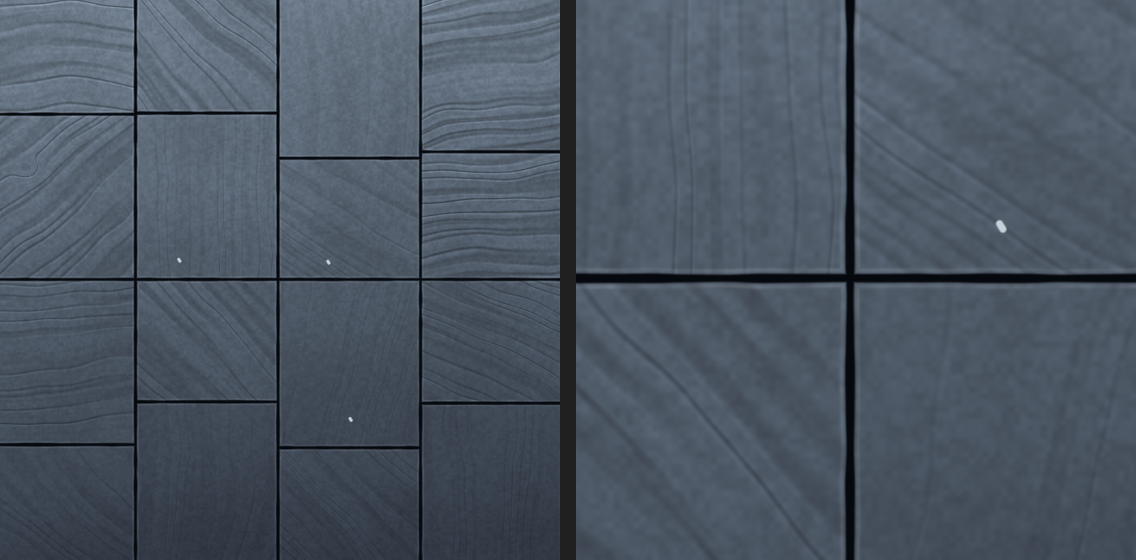
Left, the full canvas; right, a detail of the centre.
Reproduce this texture procedurally as a Shadertoy shader.

```glsl
// Slate-blue wood blocks in four staggered columns, with carved grain and dark joints.

const float COLUMN_WIDTH = 0.2545;
const float COLUMN_SHIFT = 0.0125;
const float MIDDLE_JOINT = 0.501;
const float JOINT_HALF_WIDTH = 0.0025;
const vec4 LOWER_JOINTS = vec4(0.206, 0.2825, 0.2005, 0.28);
const vec4 UPPER_JOINTS = vec4(0.796, 0.798, 0.7175, 0.729);

const vec3 JOINT_COLOR = vec3(0.02, 0.03, 0.05);
const vec3 SHADE_COLOR = vec3(0.195, 0.225, 0.27);
const vec3 LIGHT_COLOR = vec3(0.425, 0.48, 0.54);
const vec3 CHIP_COLOR = vec3(0.78, 0.82, 0.85);

// Grain direction in radians, one row of blocks per line, bottom row first.
const mat4 GRAIN_ANGLE = mat4(
    -0.70, 1.50, -0.75, 1.52,
    -0.02, -0.80, 1.30, -0.35,
    0.60, 1.55, -0.60, -0.02,
    -0.04, -0.85, 1.50, 0.30);

// Depth of the grain for the same blocks.
const mat4 GRAIN_DEPTH = mat4(
    0.50, 0.35, 0.55, 0.35,
    0.65, 0.90, 0.25, 0.65,
    0.75, 0.35, 0.50, 0.90,
    0.90, 1.00, 0.30, 0.90);

float hash(vec2 p) {
    return fract(sin(dot(p, vec2(12.9898, 78.233))) * 43758.5453);
}

float noise(vec2 p) {
    vec2 cell = floor(p);
    vec2 f = fract(p);
    f = f * f * (3.0 - 2.0 * f);
    return mix(mix(hash(cell), hash(cell + vec2(1.0, 0.0)), f.x),
               mix(hash(cell + vec2(0.0, 1.0)), hash(cell + 1.0), f.x), f.y);
}

// Height of the carved surface: warped long creases over fine fibres.
float grainHeight(vec2 p, float angle, float seed, float knot) {
    vec2 along = vec2(cos(angle), sin(angle));
    vec2 q = vec2(dot(p, along), dot(p, vec2(-along.y, along.x)));
    q.y += 0.07 * noise(q * vec2(4.0, 6.0) + seed);
    q.y += 0.009 * noise(q * vec2(16.0, 24.0) + seed);
    q.y += 0.03 * knot;
    float rings = noise(vec2(q.x * 2.0, q.y * 75.0) + seed);
    float fibres = noise(vec2(q.x * 7.0, q.y * 160.0) + seed);
    float crease = smoothstep(0.0, 0.22, abs(rings - 0.5));
    return 0.7 * crease + 0.3 * fibres;
}

// Round bump that bends the grain around a knot.
float knotBump(vec2 p, vec2 center) {
    vec2 d = (p - center) / vec2(0.024, 0.018);
    return exp(-dot(d, d));
}

// Small bright chip with a short tail.
float chipMask(vec2 p, float pixel) {
    float tail = clamp(dot(p, vec2(-0.5, 0.8)), 0.0, 0.004);
    float d = length(p - tail * vec2(-0.5, 0.8));
    return 1.0 - smoothstep(0.0013, 0.0023 + pixel, d);
}

void mainImage(out vec4 fragColor, in vec2 fragCoord) {
    vec2 p = fragCoord / iResolution.xy;
    float pixel = 1.0 / min(iResolution.x, iResolution.y);

    // Block layout
    float u = (p.x + COLUMN_SHIFT) / COLUMN_WIDTH;
    int column = int(clamp(floor(u), 0.0, 3.0));
    float lower = LOWER_JOINTS[column];
    float upper = UPPER_JOINTS[column];
    float row = step(lower, p.y) + step(MIDDLE_JOINT, p.y) + step(upper, p.y);
    vec2 block = vec2(float(column), row);
    float seed = 3.0 + 17.0 * hash(block + 0.5);

    // Distance to the nearest joint, with slightly uneven edges
    float sideGap = abs(u - floor(u + 0.5)) * COLUMN_WIDTH;
    float levelGap = min(abs(p.y - MIDDLE_JOINT), min(abs(p.y - lower), abs(p.y - upper)));
    float gap = min(sideGap, levelGap) + 0.0012 * (noise(p * 45.0) - 0.5);

    // Light falling off from the top
    float light = clamp(p.y - 0.08 * (p.x - 0.5) + 0.06 * (hash(block + 4.0) - 0.5), 0.0, 1.0);
    vec3 color = mix(SHADE_COLOR, LIGHT_COLOR, light);

    // Grain lit from above
    float angle = GRAIN_ANGLE[int(row)][column];
    float depth = GRAIN_DEPTH[int(row)][column];
    vec2 lightStep = vec2(-0.001, 0.0025);
    vec2 knotCenter = vec2(0.053, 0.695);
    float height = grainHeight(p, angle, seed, knotBump(p, knotCenter));
    float above = grainHeight(p + lightStep, angle, seed, knotBump(p + lightStep, knotCenter));
    color *= 1.0 + depth * (0.28 * (height - above) + 0.2 * (height - 0.68));

    // Pores and cloudy wear
    color *= 1.0 + 0.10 * (noise(p * 260.0) - 0.5) + 0.08 * (noise(p * 130.0 + 7.0) - 0.5);
    color *= 1.0 + 0.08 * (noise(p * 9.0 + seed) - 0.5);

    // Chips near the foot of some inner blocks
    if (abs(block.x - 1.5) < 1.0 && abs(row - 1.5) < 1.0 && block.x + row > 2.5) {
        float foot = row < 1.5 ? lower : MIDDLE_JOINT;
        float chipX = (block.x + mix(0.28, 0.58, hash(block))) * COLUMN_WIDTH - COLUMN_SHIFT;
        float chipY = foot + mix(0.015, 0.058, hash(block + 9.0));
        color = mix(color, CHIP_COLOR, chipMask(p - vec2(chipX, chipY), pixel));
    }

    // Worn pale rims and dark joints
    float rim = (gap - 0.0048) / 0.0013;
    color += 0.06 * exp(-rim * rim) * (0.4 + noise(p * 60.0));
    float soft = max(pixel, 0.001);
    float face = smoothstep(JOINT_HALF_WIDTH - soft, JOINT_HALF_WIDTH + soft, gap);
    fragColor = vec4(mix(JOINT_COLOR, color, face), 1.0);
}
```
